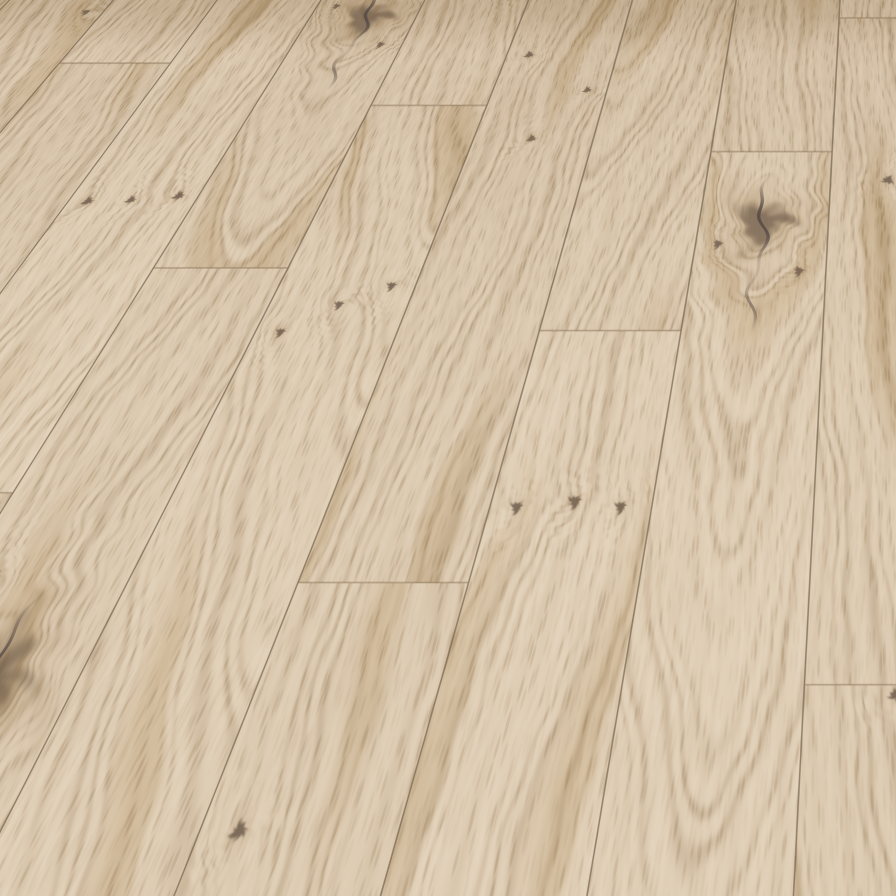
A Shadertoy shader for this texture:

```glsl
// Pale oak floor boards receding in perspective, with staggered end joints.
// Rings are contours of a hyperbolic field bent by layered sines and knots;
// stretched cellular noise supplies the pores and the longer fibres.

float hash(vec2 p) {
    return fract(sin(dot(p, vec2(127.1, 311.7))) * 43758.55);
}

// Distance to the nearest scattered cell centre
float cellular(vec2 p) {
    vec2 cell = floor(p);
    float nearest = 2.0;
    for (int y = -1; y <= 1; y++)
    for (int x = -1; x <= 1; x++) {
        vec2 c = cell + vec2(x, y);
        vec2 centre = c + vec2(hash(c), hash(c + 57.3));
        nearest = min(nearest, length(p - centre));
    }
    return nearest;
}

// Soft line of the given half width, never thinner than a pixel
float line(float dist, float halfWidth, float pixel) {
    return 1.0 - smoothstep(halfWidth - 0.5 * pixel, halfWidth + pixel, abs(dist));
}

void mainImage(out vec4 fragColor, in vec2 fragCoord) {
    vec2 p = fragCoord / iResolution.xy;
    float pixel = 1.0 / iResolution.y;

    // Floor plane, measured in board widths
    float down = 1.0 - p.y;
    float depth = down + 1.011;
    float boardWidth = 0.1146 * depth;
    float across = (p.x - 0.9375 + 0.052 * down) / boardWidth;
    float along = 15.0 / depth;

    // Board index and position inside the board
    float column = floor(across);
    float u = across - column;
    float t = (along - 14.55 - 1.84 * column) / 6.1;
    float row = floor(t);
    float boardStart = 14.55 + 1.84 * column + 6.1 * row;
    vec2 board = vec2(column, row);
    float seed = 6.28 * hash(board + 3.7);

    // Knots: one large in every fourth column, small ones elsewhere
    float kind = mod(column, 4.0);
    float bend = 0.0, halo = 0.0, core = 0.0, crack = 0.0;
    for (int j = 0; j < 3; j++) {
        float jitter = hash(board + float(j) * 9.1) - 0.5;
        bool large = kind == 3.0 && j == 1;
        float size = large ? 0.22 : 0.035 + 0.03 * abs(jitter);
        float scatter = large ? 0.0 : 0.1 + 2.2 * abs(kind - 2.0);
        vec2 d = vec2(u - 0.18 - 0.32 * float(j) - 0.08 * jitter,
                      along - boardStart - 6.1 * (0.96 + 0.09 * column) - scatter * jitter);
        float angle = atan(d.y, d.x);
        float r = length(d * vec2(1.0, 0.8)) / size;
        r *= 1.0 + 0.2 * sin(3.0 * angle + seed) + 0.13 * sin(7.0 * angle + 4.0 * r);
        bend += (large ? 3.5 : 0.9) * exp(-r * r * (large ? 0.3 : 0.1));
        halo += (large ? 0.75 : 0.4) * exp(-r * r * 0.7);
        core += (large ? 0.65 : 0.8) * smoothstep(1.0, 0.35, r + 0.15 * sin(19.0 * d.x + 13.0 * d.y));
        if (large) {
            float split = d.x + 0.04 * sin(7.0 * d.y) + 0.02 * sin(17.0 * d.y + 1.0);
            crack = line(split * boardWidth, 0.0016, pixel) * smoothstep(0.9, 0.5, abs(d.y + 0.2));
            crack *= 0.55 + 0.45 * sin(6.0 * d.y + 1.5);
        }
    }

    // Growth rings: arches where the centre lies in the board, else slanted lines
    float cut = fract(0.5 + 0.382 * (column + 1.0) + 0.27 * (row + 1.0));
    float offset = u - 0.5 - 4.0 * (cut - 0.5);
    float pull = mix(2.0, 0.7, smoothstep(0.1, 0.3, abs(cut - 0.5)));
    float field = pull * along - 10.5 * sqrt(offset * offset + 0.02) + bend;
    field += 0.45 * sin(1.7 * along + 2.5 * u + seed)
           + 0.22 * sin(4.3 * along - 6.0 * u + 2.0 * seed)
           + 0.07 * sin(13.0 * along + 15.0 * u + seed);
    field += 0.3 * sin(1.9 * field + seed);
    float ring = pow(0.5 + 0.5 * sin(6.28 * field), 2.0);
    float ringStrength = 0.6 + 0.4 * sin(0.9 * field + 1.3 * along + seed);

    // Short pores and long fibres
    float wavyU = across + 0.02 * sin(2.3 * along + seed);
    float pore = smoothstep(0.42, 0.14, cellular(vec2(36.0 * wavyU, 4.5 * along) + 11.0 * row));
    float fibre = cellular(vec2(20.0 * wavyU, 0.9 * along) + 7.0 * row);

    // Broad heartwood streaks, board tone and the dim far edge
    float streak = smoothstep(0.4, 1.0, sin(0.75 * field + 2.0 * seed) * sin(0.6 * along + seed));
    float tone = 0.03 + 0.16 * (hash(board) - 0.5);
    tone += 0.38 * ring * ringStrength + 0.32 * pore * (0.35 + 0.65 * ring);
    tone += 0.19 * fibre + 0.28 * streak;
    tone += 0.16 * smoothstep(0.5, 0.0, down) + 0.35 * smoothstep(0.07, 0.0, down);

    vec3 color = mix(vec3(0.90, 0.835, 0.745), vec3(0.71, 0.62, 0.50), clamp(tone, 0.0, 1.2));
    color -= vec3(0.0, 0.008, 0.025) * streak;
    color = mix(color, vec3(0.64, 0.53, 0.38), min(halo, 0.8) * (0.7 + 0.3 * ring));
    color = mix(color, vec3(0.42, 0.35, 0.29), min(core, 0.85));
    color = mix(color, vec3(0.36, 0.31, 0.29), crack);

    // Long seams and fainter end joints
    float seam = min(u, 1.0 - u) * boardWidth;
    float joint = min(t - row, 1.0 - t + row) * 6.1 * depth * depth / 15.0;
    color = mix(color, vec3(0.45, 0.38, 0.30), 0.7 * line(seam, 0.0006, pixel));
    color = mix(color, vec3(0.56, 0.47, 0.36), 0.5 * line(joint, 0.0007, pixel));
    fragColor = vec4(color, 1.0);
}
```
